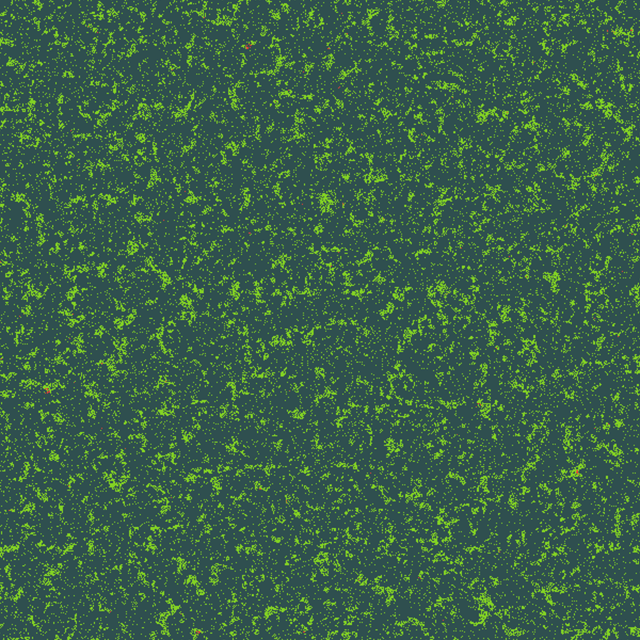
Write a WebGL 1 fragment shader that draws this texture.

```glsl
precision highp float;
// Ragged clumps and loose grains of bright green, with rare red embers, on dark slate.
uniform vec2 u_resolution;

const float GRAINS = 600.0; // grain cells across the canvas

float hash(vec2 p) {
  vec3 q = fract(p.xyx * 0.1031);
  q += dot(q, q.yzx + 33.33);
  return fract((q.x + q.y) * q.z);
}

vec2 gradientAt(vec2 p) {
  vec3 q = fract(p.xyx * vec3(0.1031, 0.1030, 0.0973));
  q += dot(q, q.yzx + 33.33);
  return fract((q.xx + q.yz) * q.zy) * 2.0 - 1.0;
}

float gradientNoise(vec2 p) {
  vec2 i = floor(p), f = p - i;
  vec2 u = f * f * f * (f * (f * 6.0 - 15.0) + 10.0);
  vec2 e = vec2(1.0, 0.0);
  float bottom = mix(dot(gradientAt(i), f),
                     dot(gradientAt(i + e.xy), f - e.xy), u.x);
  float top = mix(dot(gradientAt(i + e.yx), f - e.yx),
                  dot(gradientAt(i + e.xx), f - e.xx), u.x);
  return mix(bottom, top, u.y);
}

// Chance that a grain grows here: sparse ground, dense clumps of several sizes
float growth(vec2 p) {
  float clump = 0.42 * gradientNoise(p * 28.0 + 7.3)
              + 0.60 * gradientNoise(p * 62.0 + 31.7)
              + 0.50 * gradientNoise(p * 130.0 + 83.1);
  return mix(0.05, 0.62, smoothstep(0.12, 0.21, clump));
}

// Cubic reconstruction filter with slight negative lobes for crisp grains
float cubic(float x) {
  x = abs(x) / 1.17;
  if (x < 1.0) return (1.5 * x - 2.5) * x * x + 1.0;
  if (x < 2.0) return ((2.5 - 0.5 * x) * x - 4.0) * x + 2.0;
  return 0.0;
}

void main() {
  vec2 p = gl_FragCoord.xy / u_resolution.y;
  vec2 grid = p * GRAINS;
  vec2 center = floor(grid);

  vec3 slate = vec3(0.184, 0.310, 0.310);
  vec3 green = vec3(0.510, 0.820, 0.140);
  vec3 ember = vec3(0.900, 0.250, 0.220);
  float emberChance = 0.4 * smoothstep(0.42, 0.50, gradientNoise(p * 48.0 + 11.9));

  // Blend the surrounding grains through the filter
  vec3 sum = vec3(0.0);
  float total = 0.0;
  for (int y = -2; y <= 2; y++) {
    for (int x = -2; x <= 2; x++) {
      vec2 cell = center + vec2(float(x), float(y));
      vec2 offset = cell + 0.5 - grid;
      float weight = cubic(offset.x) * cubic(offset.y);
      float grown = step(hash(cell + 17.0), growth((cell + 0.5) / GRAINS));
      float burning = step(hash(cell + 251.0), emberChance);
      sum += weight * mix(slate, mix(green, ember, burning), grown);
      total += weight;
    }
  }
  gl_FragColor = vec4(sum / total, 1.0);
}
```
